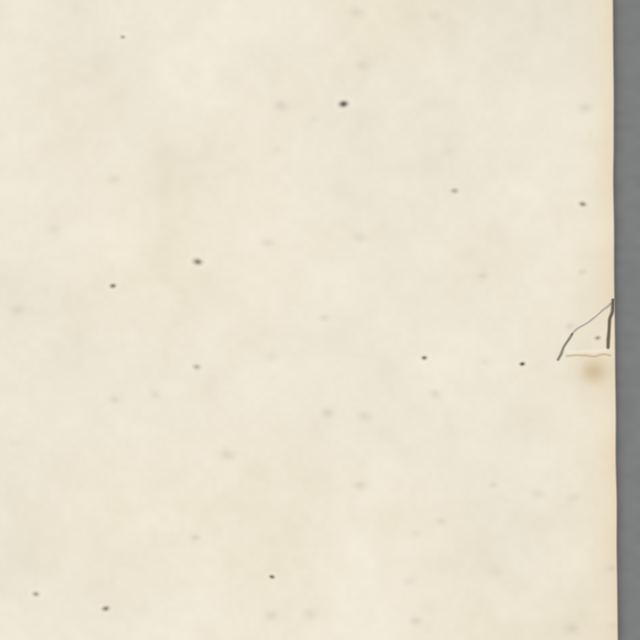
A three.js fragment shader for this texture:

```glsl
// Aged cream paper with soft mottling, sparse ink specks and a warm right margin.
// Layered value noise tints the sheet, hashed cells scatter the specks, and
// line distances draw a small tear beside the grey backing strip.
varying vec2 vUv;

const vec3 PAPER_LIGHT = vec3(0.950, 0.922, 0.855);
const vec3 PAPER_SHADE = vec3(0.905, 0.872, 0.790);
const vec3 MARGIN_TAN = vec3(0.905, 0.835, 0.715);
const vec3 STAIN_BROWN = vec3(0.760, 0.650, 0.490);
const vec3 BRUISE_GREY = vec3(0.760, 0.730, 0.665);
const vec3 INK = vec3(0.250, 0.225, 0.205);
const vec3 BACKING = vec3(0.495, 0.498, 0.500);
const vec3 BACKING_SHADOW = vec3(0.375, 0.365, 0.360);
const float EDGE_TOP = 0.957;
const float EDGE_BOTTOM = 0.965;
const float MOTTLE_CONTRAST = 1.35;
const float SPECK_CELLS = 8.0;
const float BRUISE_CELLS = 15.0;
const float SOFTNESS = 0.0022;

float hash(vec2 p) {
  vec3 q = fract(p.xyx * vec3(0.1031, 0.1030, 0.0973));
  q += dot(q, q.yzx + 33.33);
  return fract((q.x + q.y) * q.z);
}

float noise(vec2 p) {
  vec2 i = floor(p);
  vec2 f = fract(p);
  f = f * f * (3.0 - 2.0 * f);
  return mix(mix(hash(i), hash(i + vec2(1.0, 0.0)), f.x),
             mix(hash(i + vec2(0.0, 1.0)), hash(i + vec2(1.0, 1.0)), f.x), f.y);
}

// Broad to fine cloudiness, centred on zero
float mottle(vec2 p) {
  float sum = 0.0;
  float weight = 0.34;
  float scale = 7.0;
  for (int i = 0; i < 5; i++) {
    sum += weight * (noise(p * scale + float(i) * 17.3) - 0.5);
    weight *= 0.78;
    scale *= 2.03;
  }
  return sum;
}

// One small blot per chosen cell: x is the core, y the pale halo
vec2 scatter(vec2 p, float cells, float chance, float radius, float seed) {
  vec2 id = floor(p * cells);
  vec2 key = id + seed;
  vec2 centre = 0.2 + 0.6 * vec2(hash(key + 3.7), hash(key + 8.1));
  vec2 d = (fract(p * cells) - centre) / cells;
  d.x += 0.4 * d.y * (hash(key + 21.9) - 0.5);
  d *= vec2(0.85, 1.15);
  float size = radius * mix(0.65, 1.15, hash(key + 14.3));
  float strength = step(hash(key), chance) * mix(0.3, 1.0, hash(key + 5.9));
  float dist = length(d) / size;
  return strength * vec2(exp(-dist * dist), exp(-pow(dist - 2.2, 2.0) * 2.0));
}

float line(vec2 p, vec2 a, vec2 b, float width) {
  vec2 ab = b - a;
  float h = clamp(dot(p - a, ab) / dot(ab, ab), 0.0, 1.0);
  float d = length(p - a - ab * h);
  return 1.0 - smoothstep(width - SOFTNESS, width + SOFTNESS, d);
}

vec3 sheet(vec2 p, float inset) {
  float tone = 0.39 + MOTTLE_CONTRAST * mottle(p) + 0.07 * smoothstep(0.3, 0.8, p.x);
  vec3 colour = mix(PAPER_LIGHT, PAPER_SHADE, clamp(tone, -0.1, 1.15));
  float warmth = noise(p * 5.0 + 41.0) - 0.5;
  colour += warmth * vec3(0.010, 0.001, -0.012);

  // Yellowed margin
  float margin = exp(-inset / 0.027) * (0.6 + 0.4 * noise(p * vec2(12.0, 17.0)));
  colour = mix(colour, MARGIN_TAN, 0.85 * margin);

  // Faint bruises, then ink specks
  vec2 bruise = scatter(p, BRUISE_CELLS, 0.22, 0.0085, 50.0);
  colour = mix(colour, BRUISE_GREY, 0.38 * bruise.x);
  vec2 speck = scatter(p, SPECK_CELLS, 0.22, 0.0046, 11.0);
  colour += 0.016 * speck.y;
  return mix(colour, INK, 0.85 * speck.x);
}

// Folded corner of the tear with its brown stain
vec3 tear(vec3 colour, vec2 p) {
  vec2 wobble = 0.004 * (vec2(noise(p * 70.0), noise(p * 70.0 + 9.0)) - 0.5);
  vec2 q = p + wobble;
  vec2 s = (p - vec2(0.928, 0.420)) / vec2(0.020, 0.018);
  colour = mix(colour, STAIN_BROWN, 0.55 * exp(-dot(s, s)));
  colour = mix(colour, PAPER_LIGHT, 0.7 * line(q, vec2(0.890, 0.450), vec2(0.945, 0.451), 0.002));
  colour = mix(colour, STAIN_BROWN, 0.65 * line(q, vec2(0.885, 0.444), vec2(0.953, 0.445), 0.0015));
  colour = mix(colour, BACKING, 0.65 * line(q, vec2(0.894, 0.477), vec2(0.953, 0.524), 0.0012));
  colour = mix(colour, INK, 0.60 * line(q, vec2(0.872, 0.439), vec2(0.894, 0.477), 0.0018));
  return mix(colour, INK, 0.75 * line(q, vec2(0.950, 0.456), vec2(0.957, 0.530), 0.0025));
}

void main() {
  float edge = mix(EDGE_BOTTOM, EDGE_TOP, vUv.y) + 0.002 * (noise(vec2(vUv.y * 14.0, 2.0)) - 0.5);
  float inset = edge - vUv.x;
  vec3 paper = tear(sheet(vUv, max(inset, 0.0)), vUv);

  // Backing strip, darkest against the paper
  vec3 backing = mix(BACKING, BACKING_SHADOW, exp(-max(-inset, 0.0) / 0.006));
  backing += 0.02 * (noise(vUv * vec2(60.0, 90.0)) - 0.5);

  float onPaper = smoothstep(-SOFTNESS, SOFTNESS, inset);
  gl_FragColor = vec4(mix(backing, paper, onPaper), 1.0);
}
```
